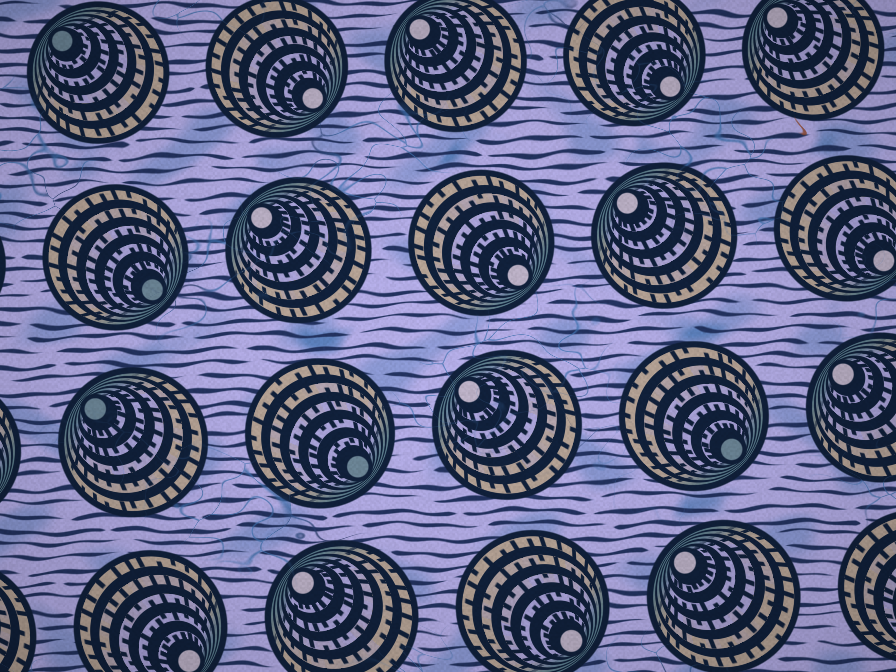
Give the GLSL for this pattern, as a WebGL 2 fragment shader.

```glsl
#version 300 es
precision highp float;
// Wax-print cloth: a slightly skewed lattice of shell discs, alternately turned,
// over broken wavy lines. Each shell is a family of eccentric circles solved per
// point; cellular borders give dye cracks, layered sines give stains and weave.
uniform vec2 u_resolution;
out vec4 fragColor;

const float TAU = 6.28319;
const vec3 LILAC = vec3(0.67, 0.645, 0.86);
const vec3 TAN   = vec3(0.68, 0.61, 0.56);
const vec3 TEAL  = vec3(0.33, 0.46, 0.52);
const vec3 DYE   = vec3(0.24, 0.43, 0.66);
const vec3 NAVY  = vec3(0.13, 0.19, 0.36);
const vec3 INK   = vec3(0.06, 0.12, 0.22);
const vec3 RUST  = vec3(0.55, 0.27, 0.16);

float hash(vec2 p) { return fract(sin(dot(p, vec2(127.1, 311.7))) * 43758.5); }

float fill(float d, float soft) { return 1.0 - smoothstep(-soft, soft, d); }

// Smooth patchy field, about -1 to 1
float patches(vec2 p) {
  return 0.5 * (sin(p.x * 1.7 + 2.0 * sin(p.y * 1.3)) + sin(p.y * 2.1 + 1.7 * sin(p.x * 0.9 + 1.0)));
}

// Gap between the two nearest feature points: zero on cell borders
float cellBorder(vec2 p) {
  vec2 base = floor(p);
  float near1 = 9.0, near2 = 9.0;
  for (int y = -1; y <= 1; y++)
    for (int x = -1; x <= 1; x++) {
      vec2 c = base + vec2(x, y);
      float d = length(c + vec2(hash(c), hash(c + 37.0)) - p);
      near2 = min(near2, max(near1, d));
      near1 = min(near1, d);
    }
  return near2 - near1;
}

// Lattice with a little skew and spread; y runs downward
vec2 latticePoint(vec2 c) {
  return vec2(0.146 + 0.266 * c.x + 0.026 * c.y + 0.0061 * c.x * c.y,
              0.108 + 0.275 * c.y - 0.0087 * c.x - 0.0021 * c.x * c.y);
}

vec2 latticeCoord(vec2 p) {
  vec2 c = vec2(0.0);
  for (int k = 0; k < 4; k++) {
    c.y = (p.y - 0.108 + 0.0087 * c.x) / (0.275 - 0.0021 * c.x);
    c.x = (p.x - 0.146 - 0.026 * c.y) / (0.266 + 0.0061 * c.y);
  }
  return c;
}

// Broken, tapering, wavy horizontal strokes
float wavyLines(vec2 p, float pitch, float soft) {
  p.y += 0.012 * p.x + 0.0032 * sin(p.x * 31.0 + 4.0 * sin(p.y * 14.0))
       + 0.0015 * sin(p.x * 83.0 + p.y * 60.0);
  float row = floor(p.y / pitch);
  float along = p.x * mix(3.0, 6.0, hash(vec2(row, 3.0))) + 10.0 * hash(vec2(row, 8.0));
  float h = hash(vec2(floor(along), row)), f = fract(along);
  float taper = smoothstep(0.0, 0.08, f) * smoothstep(1.0, 0.7 + 0.25 * h, f);
  float halfWidth = 0.0027 * taper * (0.7 + 0.4 * h + 0.3 * sin(p.x * 70.0 + row * 2.0));
  float d = abs(fract(p.y / pitch) - 0.5 - 0.35 * (h - 0.5)) * pitch;
  return fill(d - halfWidth, soft) * smoothstep(0.0, 0.4, taper);
}

// Shell in unit-disc coordinates; axis points from the centre to the eye
vec3 shell(vec2 p, vec2 axis, float seed, float soft) {
  const float SHIFT = 0.73, SHRINK = 0.84, BANDS = 5.0;
  vec2 q = p / 0.92, d = axis * SHIFT;
  // Solve |q - t d| = 1 - SHRINK t for the circle through this point
  float a = SHRINK * SHRINK - SHIFT * SHIFT, b = SHRINK - dot(q, d), c = 1.0 - dot(q, q);
  float t = (b - sqrt(max(b * b - a * c, 0.0))) / a;
  vec2 arm = q - t * d;
  float radius = max(length(arm), 0.001);
  float spread = max(SHRINK - dot(arm / radius, d), 0.05);
  float band = floor(t * BANDS), f = fract(t * BANDS);
  float pale = 0.53 - 0.03 * band;
  float edge = abs(fract(f - 0.5 * pale + 0.5) - 0.5) - 0.5 * pale;
  float light = fill(edge, min(0.7 * soft * BANDS / spread, 0.3));

  // Uneven teeth across each pale band, fading toward the pinched side
  float count = 27.0 - 2.5 * band;
  float angle = atan(dot(arm, vec2(-axis.y, axis.x)), -dot(arm, axis));
  float s = angle / TAU * count + hash(vec2(band, seed));
  float h = hash(vec2(floor(s), band + 7.0 * seed));
  float tooth = abs(fract(s) - 0.5 + 0.4 * (h - 0.5)) * TAU * radius / count;
  float depth = h > 0.45 ? 1.0 - f / pale : f / pale;
  float reach = 0.45 + 0.7 * fract(h * 7.3);
  float teeth = fill(tooth - 0.034, soft) * fill(depth - reach, 0.12) * smoothstep(0.3, 0.6, spread);

  vec3 tint = mix(TAN, LILAC * 0.95, smoothstep(0.5, 2.5, band + 0.7 * (h - 0.5)));
  tint = mix(TEAL, tint, smoothstep(0.15, 0.75, spread));
  vec3 col = mix(INK, tint, light * (1.0 - teeth));
  vec3 eye = mix(vec3(0.70, 0.66, 0.74), TEAL, 0.8 * step(0.8, hash(vec2(seed, 5.0))));
  col = mix(col, INK, fill(length(q - d) - 0.22, soft));
  col = mix(col, eye, fill(length(q - d) - 0.155, soft));
  return mix(INK, col, fill(length(p) - 0.92, soft));
}

void main() {
  vec2 uv = gl_FragCoord.xy / u_resolution;
  vec2 p = vec2(gl_FragCoord.x, u_resolution.y - gl_FragCoord.y) / u_resolution.y;
  float soft = max(0.0014, 0.7 / u_resolution.y);
  vec2 coord = latticeCoord(p), cell = round(coord), off = coord - cell;

  // Ground: dye stains between rows, then strokes
  float stain = smoothstep(0.1, 0.9, patches(p * 19.0)) * 0.35;
  stain += 0.6 * smoothstep(0.2, 0.03, abs(off.x + 0.1 * patches(p * 40.0)))
         * smoothstep(0.38, 0.48, abs(off.y)) * smoothstep(-0.3, 0.5, patches(p * 13.0 + 4.0));
  vec3 col = mix(LILAC, DYE, clamp(stain, 0.0, 0.75));
  col = mix(col, NAVY, wavyLines(p, 0.0205, soft));

  // Shells, turned half round from one cell to the next
  float size = 0.106 + 0.0028 * cell.y;
  float turn = mod(cell.x + cell.y, 2.0) < 0.5 ? -1.0 : 1.0;
  vec2 local = (p - latticePoint(cell)) / size;
  float disc = fill(length(local) - 1.0, soft / size);
  vec3 shellColor = shell(local, turn * vec2(0.75, 0.66), cell.x + 9.0 * cell.y, soft / size);
  col = mix(col, shellColor, disc);

  // Wear: dye cracks and rare rust specks
  float border = cellBorder(p * 11.0 + 0.35 * vec2(patches(p * 37.0), patches(p * 31.0 + 5.0)));
  float crack = fill(border - 0.025, 0.03) * smoothstep(0.0, 0.6, patches(p * 7.0 + 2.0));
  col = mix(col, mix(DYE, NAVY, smoothstep(0.4, 0.9, patches(p * 9.0))), crack * mix(0.75, 0.2, disc));
  vec2 plot = floor(p * 8.0);
  float speck = length(fract(p * 8.0) - 0.5 + 0.1 * patches(p * 90.0)) - 0.04;
  col = mix(col, RUST, 0.8 * fill(speck, 0.02) * step(0.97, hash(plot + 11.0)));

  // Weave grain and falling light
  col *= 1.0 + 0.02 * sin(p.x * 700.0) * sin(p.y * 700.0) + 0.06 * (hash(floor(p * 300.0)) - 0.5);
  vec2 fromMiddle = uv - 0.5;
  col *= 1.04 - 0.45 * dot(fromMiddle, fromMiddle);
  fragColor = vec4(col, 1.0);
}
```
